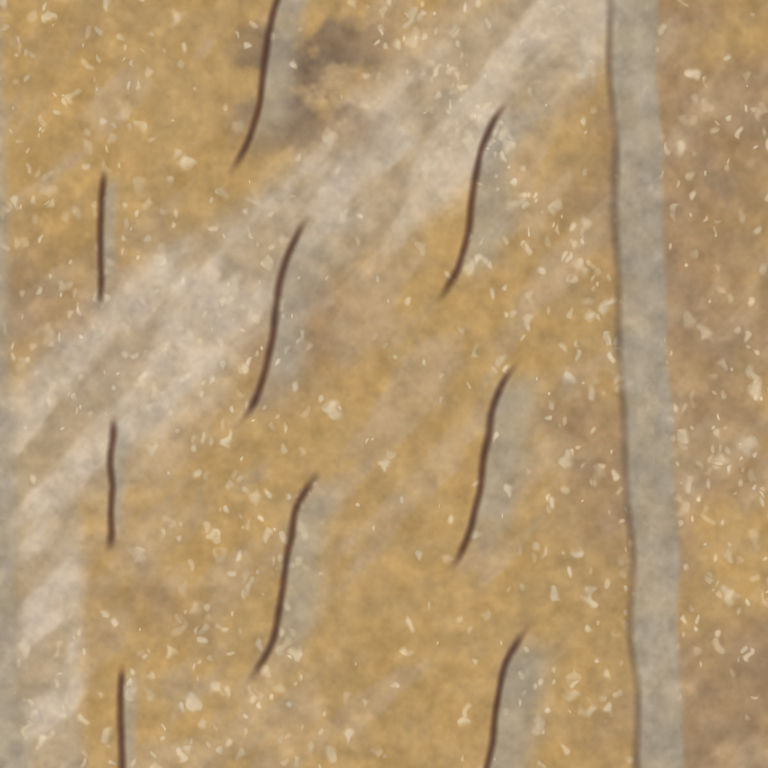
A three.js fragment shader for this texture:

```glsl
// Weathered ochre sandstone with columns of slanted chisel cuts and a long groove.
// Layered value noise tints the stone; curved distance bands carve the cuts,
// and jittered cells scatter pale flecks, denser along a diagonal vein.
varying vec2 vUv;

const vec3 OCHRE = vec3(0.72, 0.59, 0.39);
const vec3 BROWN = vec3(0.64, 0.53, 0.40);
const vec3 TAN   = vec3(0.73, 0.63, 0.50);
const vec3 GREY  = vec3(0.66, 0.61, 0.53);
const vec3 PALE  = vec3(0.79, 0.72, 0.63);
const vec3 STAIN = vec3(0.50, 0.42, 0.34);
const vec3 CUT   = vec3(0.34, 0.24, 0.19);
const vec3 FLECK = vec3(0.86, 0.79, 0.67);
const float SHEAR = 0.04;

float hash(vec2 p) {
  vec3 q = fract(vec3(p.xyx) * 0.1031);
  q += dot(q, q.yzx + 33.33);
  return fract((q.x + q.y) * q.z);
}

float noise(vec2 p) {
  vec2 i = floor(p), f = fract(p);
  f = f * f * (3.0 - 2.0 * f);
  return mix(mix(hash(i), hash(i + vec2(1.0, 0.0)), f.x),
             mix(hash(i + vec2(0.0, 1.0)), hash(i + 1.0), f.x), f.y);
}

float fbm(vec2 p) {
  float sum = 0.0, amp = 0.53;
  for (int i = 0; i < 4; i++) {
    sum += amp * noise(p);
    p = mat2(1.6, 1.2, -1.2, 1.6) * p + 7.3;
    amp *= 0.5;
  }
  return sum;
}

// Soft bump: 1 at the centre, fading out at the given width
float band(float d, float width) {
  return 1.0 - smoothstep(0.0, width, abs(d));
}

// Likelihood of a fleck: sparse all over, dense along the diagonal vein
float fleckDensity(vec2 p) {
  float vein = p.y - 1.68 + 1.38 * p.x + 0.12 * (noise(p * 9.0) - 0.5);
  float patches = smoothstep(0.45, 0.75, noise(p * 6.0 + 3.0));
  return 0.05 + 0.14 * patches + 0.42 * band(vein, 0.085);
}

float flecks(vec2 p, float cells, float seed) {
  vec2 home = floor(p * cells);
  vec2 warped = p * cells + 0.7 * (vec2(noise(p * 85.0), noise(p * 85.0 + 40.0)) - 0.5);
  float cover = 0.0;
  for (int y = -1; y <= 1; y++) {
    for (int x = -1; x <= 1; x++) {
      vec2 id = home + vec2(float(x), float(y));
      vec2 centre = id + vec2(hash(id + seed), hash(id + seed + 17.0));
      float present = step(hash(id + seed + 31.0), fleckDensity(centre / cells));
      float radius = mix(0.25, 0.6, hash(id + seed + 47.0));
      float d = length((warped - centre) * vec2(1.15, 0.85));
      cover = max(cover, present * (1.0 - smoothstep(radius * 0.25, radius, d))
                         * mix(0.4, 1.0, hash(id + seed + 59.0)));
    }
  }
  return cover;
}

// One S-shaped cut: x is the dark line, y the grey hollow on its right
vec2 chiselCut(vec2 p, vec2 centre, float halfLength, float lean) {
  float t = (p.y - centre.y) / halfLength;
  float bend = lean * (0.45 * t + 0.55 * t * t * t);
  float d = p.x - centre.x - bend + 0.005 * (noise(p * 30.0) - 0.5);
  float ends = 1.0 - smoothstep(0.75, 1.05, abs(t));
  float slope = lean * (0.45 + 1.65 * t * t) / halfLength;
  float line = band(d / sqrt(1.0 + slope * slope), 0.0085) * ends;
  float reach = (0.018 + lean) * (0.75 + 0.5 * noise(p * 14.0));
  float hollow = smoothstep(-0.002, 0.005, d) * (1.0 - smoothstep(reach * 0.4, reach, d));
  hollow *= smoothstep(-1.0, -0.35, t) * (1.0 - smoothstep(0.6, 1.0, t));
  return vec2(line, hollow);
}

vec2 allCuts(vec2 p) {
  vec2 marks = vec2(0.0);
  for (int c = 0; c < 3; c++) {
    float col = float(c);
    float outer = min(col, 1.0);
    float x = 0.16 + 0.22 * col + 0.0225 * col * (col - 1.0);
    float firstRow = 0.05 + 0.2 * band(col - 1.0, 1.0);
    for (int r = 0; r < 3; r++) {
      float y = firstRow + (0.32 + 0.012 * col) * float(r);
      float halfLength = mix(0.092, 0.135, outer) * (0.92 + 0.16 * hash(vec2(col, y)));
      marks = max(marks, chiselCut(p, vec2(x, y), halfLength, mix(0.007, 0.05, outer)));
    }
  }
  return marks;
}

// Mottled stone with a pale diagonal streak and dark stains near the top
vec3 stone(vec2 p, float rightSide) {
  float broad = fbm(p * 5.0 + 2.0);
  float streaky = fbm(vec2(dot(p, vec2(0.65, 0.76)) * 8.0, dot(p, vec2(-0.76, 0.65)) * 22.0));
  vec3 c = mix(BROWN, OCHRE, smoothstep(0.3, 0.6, broad + 0.08 - 0.2 * rightSide));
  c = mix(c, TAN, 0.6 * smoothstep(0.5, 0.7, streaky));
  float streak = (p.y - 0.37 - 0.84 * p.x) / 1.3 + 0.08 * (broad - 0.5);
  float pale = band(streak, 0.15) * (1.0 - rightSide);
  pale = max(pale, band(p.x - 0.065, 0.075) * (1.0 - smoothstep(0.4, 0.6, p.y)));
  vec3 bleached = mix(mix(TAN, GREY, 0.4), PALE, smoothstep(0.38, 0.62, streaky));
  c = mix(c, bleached, 0.9 * smoothstep(0.1, 0.7, pale));
  float stain = 1.0 - smoothstep(0.02, 0.17, length((p - vec2(0.4, 0.91)) * vec2(1.1, 0.9)));
  return mix(c, STAIN, stain * smoothstep(0.38, 0.62, fbm(p * 18.0)));
}

void main() {
  vec2 p = vUv;
  vec2 s = vec2(p.x + SHEAR * p.y, p.y);
  float wobble = 0.010 * (noise(p * 11.0) - 0.5);
  float groove = s.x - 0.863 + wobble;
  vec3 color = stone(p, smoothstep(0.0, 0.03, groove));

  // Grey groove, grey left margin and chisel cuts
  float grey = 1.0 - smoothstep(0.024, 0.036, abs(groove));
  grey = max(grey, 1.0 - smoothstep(0.02, 0.05, s.x + wobble));
  vec2 cuts = allCuts(s);
  color = mix(color, GREY, max(grey * 0.92, cuts.y * 0.8));
  color = mix(color, FLECK, 0.8 * (1.0 - 0.8 * grey) * max(flecks(p, 42.0, 5.0), flecks(p, 75.0, 90.0)));
  color = mix(color, STAIN * 0.9, 0.75 * band(groove + 0.032, 0.010) * (0.5 + 0.5 * noise(p * 25.0)));
  color = mix(color, CUT, cuts.x * 0.85);

  // Soft grain in brightness and warmth
  float grain = fbm(p * 48.0) - 0.5;
  float warmth = noise(p * 38.0 + 60.0) - 0.5;
  color *= 1.0 + 0.26 * grain + 0.05 * (noise(p * 150.0) - 0.5);
  color += vec3(0.018, 0.0, -0.03) * warmth;
  gl_FragColor = vec4(color, 1.0);
}
```
